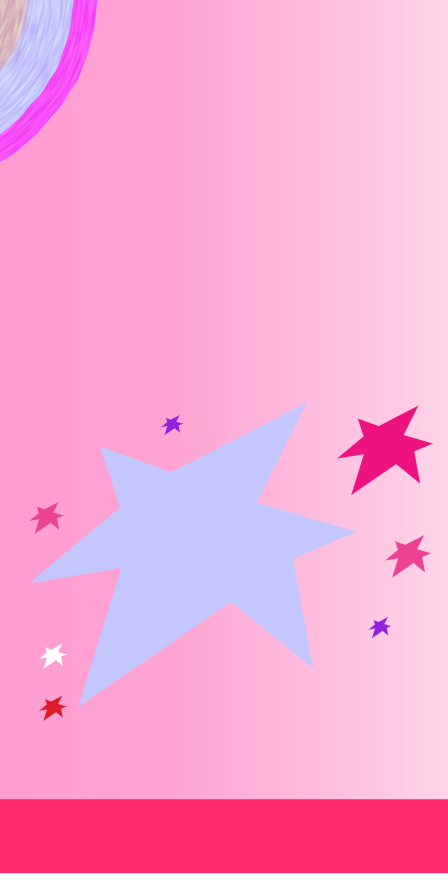
Give the GLSL for this background, as a WebGL 1 fragment shader.

```glsl
precision highp float;

uniform vec2 u_resolution;

// Palette
const vec3 SKY_LEFT = vec3(1.0, 0.615, 0.82);
const vec3 SKY_MID = vec3(1.0, 0.645, 0.825);
const vec3 SKY_RIGHT = vec3(1.0, 0.83, 0.91);
const vec3 LAVENDER = vec3(0.77, 0.775, 1.0);
const vec3 MAGENTA = vec3(0.97, 0.31, 0.97);
const vec3 TAN = vec3(0.85, 0.71, 0.74);
const vec3 CRIMSON = vec3(1.0, 0.16, 0.43);
const vec3 HOT_PINK = vec3(0.93, 0.07, 0.50);
const vec3 ROSE = vec3(0.93, 0.26, 0.57);
const vec3 PURPLE = vec3(0.57, 0.13, 0.88);
const vec3 RED = vec3(0.87, 0.11, 0.16);
const vec3 WHITE = vec3(1.0);

// Layout, in canvas widths
const float BAND_TOP = 0.216;
const float BAND_BOTTOM = 0.051;
const vec2 ARC_CENTRE = vec2(-0.2135, 2.013);
const float ARC_OUTER = 0.430;
const float ARC_MIDDLE = 0.377;
const float ARC_INNER = 0.275;
const float ARC_WOBBLE = 0.006;
const float STREAK_STRENGTH = 0.16;
const float SKY_STEPS = 32.0;
const int CORNERS = 12;

vec2 randomGradient(vec2 cell) {
  float h = fract(sin(dot(cell, vec2(127.1, 311.7))) * 43758.5);
  return vec2(cos(6.2832 * h), sin(6.2832 * h));
}

float gradientNoise(vec2 p) {
  vec2 i = floor(p), f = fract(p);
  vec2 w = f * f * f * (f * (f * 6.0 - 15.0) + 10.0);
  vec2 e = vec2(1.0, 0.0);
  float a = dot(randomGradient(i), f);
  float b = dot(randomGradient(i + e.xy), f - e.xy);
  float c = dot(randomGradient(i + e.yx), f - e.yx);
  float d = dot(randomGradient(i + e.xx), f - e.xx);
  return mix(mix(a, b, w.x), mix(c, d, w.x), w.y);
}

// Antialiased coverage of a signed distance
float cover(float d) {
  return clamp(0.5 - d * u_resolution.x, 0.0, 1.0);
}

// Signed distance to a lopsided six-pointed star of half-width 1
float starDistance(vec2 p) {
  vec2 corner[CORNERS];
  corner[0] = vec2(0.70, 0.932);
  corner[1] = vec2(0.393, 0.318);
  corner[2] = vec2(1.0, 0.139);
  corner[3] = vec2(0.614, -0.025);
  corner[4] = vec2(0.736, -0.696);
  corner[5] = vec2(0.236, -0.289);
  corner[6] = vec2(-0.70, -0.932);
  corner[7] = vec2(-0.436, -0.082);
  corner[8] = vec2(-1.0, -0.175);
  corner[9] = vec2(-0.443, 0.289);
  corner[10] = vec2(-0.564, 0.661);
  corner[11] = vec2(-0.129, 0.504);

  float nearest = 1e3, side = 1.0;
  vec2 a = corner[11];
  for (int i = 0; i < CORNERS; i++) {
    vec2 b = corner[i], edge = b - a, q = p - a;
    vec2 gap = q - edge * clamp(dot(q, edge) / dot(edge, edge), 0.0, 1.0);
    nearest = min(nearest, dot(gap, gap));
    bool crosses = (a.y > p.y) != (b.y > p.y);
    if (crosses && q.x < edge.x * q.y / edge.y) side = -side;
    a = b;
  }
  return side * sqrt(nearest);
}

void paintStar(inout vec3 col, vec2 p, vec2 centre, float size, vec3 tint) {
  col = mix(col, tint, cover(starDistance((p - centre) / size) * size));
}

// Brushed concentric bands in the upper left corner
void paintArc(inout vec3 col, vec2 p) {
  vec2 q = p - ARC_CENTRE;
  float r = length(q), angle = atan(q.y, q.x);
  float streak = gradientNoise(vec2(r * 150.0, angle * 5.0))
               + 0.5 * gradientNoise(vec2(r * 320.0, angle * 9.0));
  r += ARC_WOBBLE * gradientNoise(vec2(angle * 7.0, 3.5));
  vec3 paint = mix(MAGENTA, LAVENDER, cover(r - ARC_MIDDLE));
  paint = mix(paint, TAN, smoothstep(0.012, -0.012, r - ARC_INNER));
  paint += STREAK_STRENGTH * streak * vec3(0.5, 1.0, 0.4);
  col = mix(col, clamp(paint, 0.0, 1.0), cover(r - ARC_OUTER));
}

void main() {
  vec2 p = gl_FragCoord.xy / u_resolution * vec2(1.0, 2.0);

  // Sky gradient with faint vertical steps
  float x = mix(p.x, (floor(p.x * SKY_STEPS) + 0.5) / SKY_STEPS, 0.5);
  vec3 col = mix(SKY_LEFT, SKY_MID, smoothstep(0.0, 0.42, x));
  col = mix(col, SKY_RIGHT, clamp((x - 0.4) / 0.6, 0.0, 1.0));

  paintArc(col, p);

  // Stars
  paintStar(col, p, vec2(0.430, 0.762), 0.365, LAVENDER);
  paintStar(col, p, vec2(0.859, 0.995), 0.107, HOT_PINK);
  paintStar(col, p, vec2(0.104, 0.844), 0.038, ROSE);
  paintStar(col, p, vec2(0.911, 0.758), 0.051, ROSE);
  paintStar(col, p, vec2(0.384, 1.051), 0.024, PURPLE);
  paintStar(col, p, vec2(0.848, 0.599), 0.025, PURPLE);
  paintStar(col, p, vec2(0.118, 0.535), 0.030, WHITE);
  paintStar(col, p, vec2(0.118, 0.419), 0.030, RED);

  // Ground band and white strip
  col = mix(col, CRIMSON, cover(p.y - BAND_TOP));
  col = mix(col, WHITE, cover(p.y - BAND_BOTTOM));

  gl_FragColor = vec4(col, 1.0);
}
```
